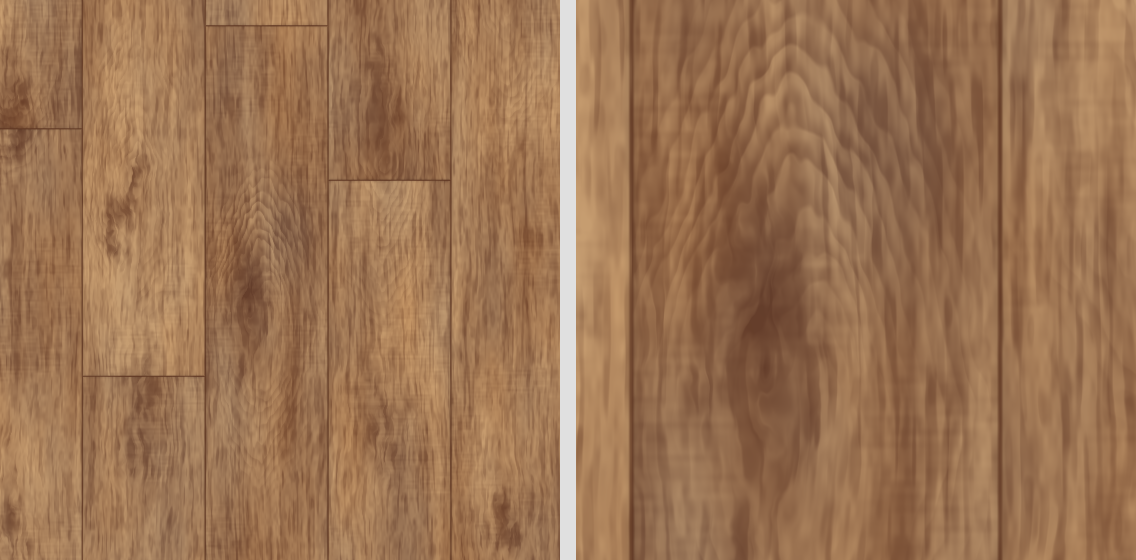
Left, the full canvas; right, a detail of the centre.
A three.js fragment shader for this texture:

```glsl
#define PLANK_WIDTH 0.2194
#define PLANK_LENGTH 1.3
#define FIRST_SEAM 0.147
#define SEAM_WIDTH 0.0023
#define PLANK_VARIATION 0.10
#define CLOUD_AMOUNT 1.05
#define STREAK_AMOUNT 0.36
#define PORE_AMOUNT 0.34
#define FLECK_AMOUNT 0.26
#define RING_AMOUNT 0.42
#define RING_DENSITY 115.0
#define KNOT_AMOUNT 0.62

varying vec2 vUv;

const vec3 DARK_OAK = vec3(0.50, 0.34, 0.235);
const vec3 LIGHT_OAK = vec3(0.72, 0.56, 0.40);
const vec3 SEAM_BROWN = vec3(0.38, 0.22, 0.14);

float hash(vec2 p) {
  p = fract(p * vec2(0.1031, 0.1197));
  p += dot(p, p.yx + 33.33);
  return fract((p.x + p.y) * p.x * 37.0);
}

float noise(vec2 p) {
  vec2 i = floor(p);
  vec2 f = fract(p);
  f = f * f * (3.0 - 2.0 * f);
  float low = mix(hash(i), hash(i + vec2(1.0, 0.0)), f.x);
  float high = mix(hash(i + vec2(0.0, 1.0)), hash(i + vec2(1.0)), f.x);
  return mix(low, high, f.y);
}

// Turned octaves hide the lattice
float fbm(vec2 p) {
  float sum = 0.0;
  float weight = 0.533;
  for (int i = 0; i < 4; i++) {
    sum += weight * noise(p);
    p = mat2(1.95, 0.35, -0.35, 1.95) * p + vec2(17.3, 9.1);
    weight *= 0.5;
  }
  return sum;
}

// Height of the butt joint in a column; the last column has none in view
float jointHeight(float column) {
  vec4 chosen = vec4(equal(vec4(column), vec4(0.0, 1.0, 2.0, 3.0)));
  return dot(vec4(0.97, 0.528, 1.154, 0.878), chosen) - 0.2;
}

void main() {
  // Plank layout
  float lane = (vUv.x - FIRST_SEAM) / PLANK_WIDTH + 1.0;
  float column = floor(lane);
  float across = fract(lane);
  float along = (vUv.y - jointHeight(column)) / PLANK_LENGTH;
  float row = floor(along);
  float even = 1.0 - mod(column, 2.0);
  vec2 seed = 40.0 + 30.0 * vec2(hash(vec2(column + 5.0, row + 9.0)),
                                 hash(vec2(column + 31.0, row + 17.0)));
  vec2 p = vec2(across * PLANK_WIDTH, vUv.y);

  // Wandering grain
  vec2 g = p;
  g.x += 0.020 * (fbm(p * vec2(9.0, 4.0) + seed) - 0.5);

  // Knots: torn, scattered stains that push the grain aside
  float knots = 0.0;
  float halo = 0.0;
  vec2 tear = vec2(fbm(p * vec2(34.0, 19.0) + seed), fbm(p * vec2(26.0, 16.0) + seed.yx)) - 0.5;
  for (int k = 0; k < 2; k++) {
    float upper = float(k);
    float height = mix(0.27 - 0.2 * cos(1.571 * column),
                       0.70 + 0.1 * cos(2.1 * column), upper);
    float side = PLANK_WIDTH * (0.40 + 0.08 * sin(2.3 * column + 1.7 * upper));
    vec2 d = p - vec2(side, height) + vec2(0.085, 0.22) * tear;
    float r = length(d / vec2(0.027, 0.085));
    float clear = upper * step(1.5, column) * even;
    float strength = (1.0 - 0.9 * clear) * (0.7 + 0.3 * hash(vec2(column + 3.0, upper + 7.0)));
    knots += strength * exp(-r * r);
    halo += strength * exp(-(r - 2.0) * (r - 2.0) * 1.6);
    g.x -= 0.45 * d.x * strength * exp(-0.35 * r * r);
  }

  // Pointed cathedral rings around the heart of each board
  float heart = 0.71 + 0.3 * cos(1.571 * column);
  float apex = 0.68 + 0.06 * cos(2.1 * column);
  vec2 fromHeart = abs(vec2(g.x - PLANK_WIDTH * 0.45, (p.y - heart) * 0.38));
  fromHeart = pow(fromHeart + 0.0001, vec2(1.5));
  float radius = pow(fromHeart.x + fromHeart.y, 0.667);
  radius += 0.017 * (fbm(p * vec2(26.0, 14.0) + seed) - 0.5);
  radius += 0.005 * (noise(p * vec2(130.0, 50.0) + seed) - 0.5);
  float phase = fract(radius * RING_DENSITY);
  float ring = smoothstep(0.0, 0.65, phase) * (1.0 - smoothstep(0.80, 1.0, phase)) - 0.5;
  float rise = (p.y - apex + 0.04) / 0.13;
  float patches = smoothstep(0.38, 0.65, fbm(p * vec2(11.0, 5.0) + seed.yx + 8.0));
  float ringMask = max(0.5 * patches, even * exp(-rise * rise));
  ringMask *= smoothstep(0.15, 0.08, radius);

  // Clouds, streaks and veins along the grain
  float cloud = fbm(g * vec2(13.0, 3.4) + seed) - 0.5;
  float streak = noise(g * vec2(125.0, 5.0) + seed.yx) - 0.5;
  float vein = smoothstep(0.55, 0.72, fbm(g * vec2(38.0, 4.0) + seed + 13.0));

  // Short dark pores, small flecks and patchy saw marks
  float pore = smoothstep(0.50, 0.85, noise(g * vec2(260.0, 24.0) + seed));
  pore += 0.6 * smoothstep(0.55, 0.85, noise(g * vec2(190.0, 42.0) + seed.yx));
  float fleck = noise(g * vec2(310.0, 95.0) + seed) - 0.5;
  float saw = noise(p * vec2(38.0, 260.0) + seed) - 0.5;
  saw *= smoothstep(0.45, 0.7, noise(p * vec2(12.0, 9.0) + seed));

  float tone = 0.67 - PLANK_VARIATION * cos(2.1 * (column + 2.0 * row));
  tone += CLOUD_AMOUNT * cloud + STREAK_AMOUNT * streak + FLECK_AMOUNT * fleck;
  tone += RING_AMOUNT * ring * ringMask + 0.10 * halo + 0.16 * saw;
  tone -= PORE_AMOUNT * (pore - 0.15) + 0.20 * vein;
  float fibre = smoothstep(0.40, 0.62, fbm(g * vec2(75.0, 20.0) + seed));
  tone -= KNOT_AMOUNT * knots * (0.35 + 1.1 * fibre);

  // Wood colour with warm and grey drift; deep tones level off
  tone = max(tone, 0.5 * tone);
  vec3 color = mix(DARK_OAK, LIGHT_OAK, clamp(tone, -0.45, 1.25));
  float warmth = fbm(p * vec2(11.0, 4.0) + seed.yx + 21.0) - 0.5;
  color += vec3(0.05, -0.01, -0.06) * warmth;

  // Thin worn seams
  float sideGap = min(across, 1.0 - across) * PLANK_WIDTH;
  float endGap = min(fract(along), 1.0 - fract(along)) * PLANK_LENGTH;
  float gap = min(sideGap, endGap);
  float seam = 1.0 - smoothstep(0.0002, SEAM_WIDTH, gap);
  float wear = 0.62 + 0.3 * noise(vUv * 45.0 + 7.0);
  color *= 1.0 - 0.07 * (1.0 - smoothstep(0.0, 0.006, gap));
  color = mix(color, SEAM_BROWN, wear * seam);

  gl_FragColor = vec4(color, 1.0);
}
```
